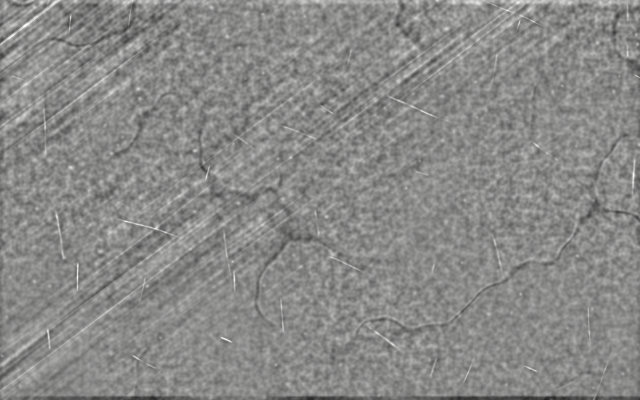
Reproduce this texture procedurally as a WebGL 1 fragment shader.

```glsl
precision highp float;
// Worn grey metal plate: fine grain, diagonal brushing, stray scratches, specks and cracks.

uniform vec2 u_resolution;

#define BASE_GREY 0.545
#define BRUSH_ANGLE 0.64
#define BRUSH_GAIN 0.23
#define GRAIN_GAIN 0.18
#define GRAIN_FREQ 56.0
#define SCRATCH_CELL 0.16
#define SCRATCH_SHARE 0.62
#define SCRATCH_GAIN 0.34
#define SPECK_CELL 0.036
#define SPECK_SHARE 0.2
#define SPECK_GAIN 0.24
#define CRACK_GAIN 0.13

vec2 hash2(vec2 p) {
  vec3 h = fract(p.xyx * vec3(0.1031, 0.1030, 0.0973));
  h += dot(h, h.yzx + 33.33);
  return fract((h.xx + h.yz) * h.zy);
}

float cornerSlope(vec2 cell, vec2 offset) {
  float a = 6.2832 * hash2(cell).x;
  return dot(vec2(cos(a), sin(a)), offset);
}

float gradientNoise(vec2 p) {
  vec2 i = floor(p), f = fract(p);
  vec2 w = f * f * f * (f * (f * 6.0 - 15.0) + 10.0);
  vec2 e = vec2(1.0, 0.0);
  return mix(
    mix(cornerSlope(i, f), cornerSlope(i + e, f - e), w.x),
    mix(cornerSlope(i + e.yx, f - e.yx), cornerSlope(i + 1.0, f - 1.0), w.x), w.y);
}

// Bright core with a softer dark halo
float ridge(float dist, float width) {
  float d = dist / width;
  return exp(-d * d) - 0.28 * exp(-d * d * 0.1);
}

// Long streaks, strong in the upper left and along the main diagonal
float brushing(vec2 p) {
  vec2 along = vec2(cos(BRUSH_ANGLE), sin(BRUSH_ANGLE));
  vec2 q = vec2(dot(p, along), dot(p, vec2(-along.y, along.x)));
  float band = exp(-pow((q.y - 0.04) / 0.16, 2.0));
  float corner = smoothstep(0.36, 0.62, q.y);
  float patches = 0.8 + 0.9 * gradientNoise(q * vec2(2.5, 9.0) + 31.0);
  float strength = (0.22 + 0.65 * band + 1.15 * corner) * patches;
  strength *= mix(0.45, 1.0, smoothstep(-0.6, -0.1, q.y));
  float streaks = gradientNoise(q * vec2(3.0, 52.0))
                + 0.75 * gradientNoise(q * vec2(5.0, 105.0) + 7.0);
  float glints = smoothstep(0.2, 0.5, gradientNoise(q * vec2(2.2, 85.0) + 19.0));
  return strength * (streaks + 0.6 * glints - 0.05);
}

// Mottled grain, rougher in some areas than in others
float grain(vec2 p) {
  float rough = 0.9 + 0.6 * gradientNoise(p * 3.0 + 5.0) + 0.25 * (p.y - 0.5);
  float mottle = gradientNoise(p * GRAIN_FREQ)
               + 0.65 * gradientNoise(p * GRAIN_FREQ * 1.8 + 11.0)
               + 0.35 * gradientNoise(p * GRAIN_FREQ * 0.4 + 3.0);
  return rough * mottle;
}

// Thin segments, mostly steep, some sloping gently down to the right
float scratches(vec2 p, float pixel) {
  float sum = 0.0;
  vec2 bent = p + 0.006 * gradientNoise(p * 9.0);
  vec2 home = floor(p / SCRATCH_CELL);
  for (int y = -1; y <= 1; y++) {
    for (int x = -1; x <= 1; x++) {
      vec2 cell = home + vec2(float(x), float(y));
      vec2 place = hash2(cell + 17.0), kind = hash2(cell + 53.0), form = hash2(cell + 91.0);
      float angle = kind.y < 0.66 ? mix(1.1, 1.85, form.x) : mix(-0.65, -0.3, form.x);
      vec2 dir = vec2(cos(angle), sin(angle));
      vec2 d = bent - (cell + place) * SCRATCH_CELL;
      float reach = mix(0.018, 0.095, form.y * form.y);
      float t = dot(d, dir);
      float fade = 1.0 - smoothstep(0.6 * reach, reach, abs(t));
      float wear = clamp(0.75 + 1.3 * gradientNoise(vec2(t * 40.0, cell.x + 0.5 + cell.y * 7.0)), 0.0, 1.2);
      float width = max(mix(0.0018, 0.0032, place.x), 0.6 * pixel);
      sum += step(kind.x, SCRATCH_SHARE) * mix(0.5, 1.1, place.y) * fade * wear
           * ridge(dot(d, vec2(-dir.y, dir.x)), width);
    }
  }
  return sum;
}

// Small bright dots with dark surrounds
float specks(vec2 p) {
  float sum = 0.0;
  vec2 home = floor(p / SPECK_CELL);
  for (int y = -1; y <= 1; y++) {
    for (int x = -1; x <= 1; x++) {
      vec2 cell = home + vec2(float(x), float(y));
      vec2 place = hash2(cell + 131.0), kind = hash2(cell + 177.0);
      float dist = length(p - (cell + place) * SPECK_CELL);
      sum += step(kind.x, SPECK_SHARE) * mix(0.3, 1.1, kind.y * kind.y)
           * ridge(dist, mix(0.0035, 0.0065, place.x));
    }
  }
  return sum;
}

// Faint winding dark lines with a light rim
float cracks(vec2 p) {
  float field = gradientNoise(p * 3.0 + 41.0) + 0.12 * gradientNoise(p * 14.0);
  float present = smoothstep(0.05, 0.25, gradientNoise(p * 2.3 + 77.0));
  return present * (0.5 * exp(-pow((field - 0.03) / 0.013, 2.0)) - exp(-pow(field / 0.016, 2.0)));
}

// Dark lower rim, pale upper rim, slightly dim sides
float rims(vec2 p, float aspect) {
  float uneven = 0.7 + 0.9 * gradientNoise(vec2(p.x * 5.0, 2.5));
  float lower = 1.0 - smoothstep(0.005, 0.013, p.y);
  float upper = smoothstep(0.985, 0.996, p.y);
  float side = 1.0 - smoothstep(0.0, 0.012, min(p.x, aspect - p.x));
  return 0.17 * upper * uneven - 0.28 * lower * uneven - 0.08 * side;
}

void main() {
  vec2 p = gl_FragCoord.xy / u_resolution.y;
  float relief = GRAIN_GAIN * grain(p) + BRUSH_GAIN * brushing(p)
               + SCRATCH_GAIN * scratches(p, 1.0 / u_resolution.y)
               + SPECK_GAIN * specks(p) + CRACK_GAIN * cracks(p);
  relief += 0.8 * relief * abs(relief) * step(0.0, relief);
  float grey = BASE_GREY + relief + rims(p, u_resolution.x / u_resolution.y);
  gl_FragColor = vec4(clamp(grey, 0.08, 0.98) * vec3(1.0, 0.998, 0.995), 1.0);
}
```
